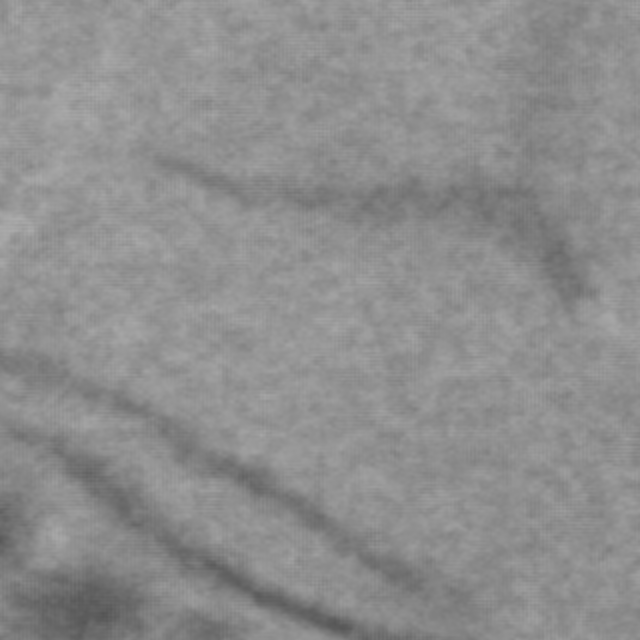
A WebGL 2 fragment shader for this texture:

```glsl
#version 300 es
precision highp float;

uniform vec2 u_resolution;
out vec4 fragColor;

const float TAU = 6.2831853;

float hash(vec2 cell) {
    vec3 q = fract(vec3(cell.xyx) * 0.1031);
    q += dot(q, q.yzx + 33.33);
    return fract((q.x + q.y) * q.z);
}

// Smooth value noise in -1..1
float noise(vec2 p) {
    vec2 i = floor(p);
    vec2 f = p - i;
    f = f * f * (3.0 - 2.0 * f);
    float low = mix(hash(i), hash(i + vec2(1.0, 0.0)), f.x);
    float high = mix(hash(i + vec2(0.0, 1.0)), hash(i + vec2(1.0, 1.0)), f.x);
    return 2.0 * mix(low, high, f.y) - 1.0;
}

float fbm(vec2 p, int octaves) {
    float sum = 0.0;
    float amplitude = 0.5;
    for (int i = 0; i < octaves; i++) {
        sum += amplitude * noise(p);
        p = mat2(0.8, 0.6, -0.6, 0.8) * p * 1.9 + 17.3;
        amplitude *= 0.6;
    }
    return sum;
}

// Soft crease from a to b; width and depth hold the values at both ends
float crease(vec2 p, vec2 a, vec2 b, vec2 width, vec2 depth) {
    vec2 ab = b - a;
    float t = clamp(dot(p - a, ab) / dot(ab, ab), 0.0, 1.0);
    float d = length(p - a - ab * t) / mix(width.x, width.y, t);
    return mix(depth.x, depth.y, t) * exp(-d * d);
}

float blob(vec2 p, vec2 center, vec2 radius) {
    vec2 q = (p - center) / radius;
    return exp(-dot(q, q));
}

float upperFold(vec2 p) {
    float s = crease(p, vec2(0.22, 0.765), vec2(0.39, 0.695), vec2(0.018, 0.02), vec2(0.05, 0.08));
    s = max(s, crease(p, vec2(0.39, 0.695), vec2(0.56, 0.685), vec2(0.02, 0.034), vec2(0.08, 0.085)));
    s = max(s, crease(p, vec2(0.56, 0.685), vec2(0.80, 0.685), vec2(0.034, 0.055), vec2(0.085, 0.09)));
    s = max(s, crease(p, vec2(0.80, 0.685), vec2(0.89, 0.555), vec2(0.055, 0.035), vec2(0.09, 0.12)));
    return max(s, crease(p, vec2(0.89, 1.0), vec2(0.82, 0.72), vec2(0.06, 0.04), vec2(0.04, 0.06)));
}

float lowerFolds(vec2 p) {
    // Long diagonal fold
    float s = crease(p, vec2(-0.02, 0.45), vec2(0.15, 0.39), vec2(0.022), vec2(0.09, 0.08));
    s = max(s, crease(p, vec2(0.15, 0.39), vec2(0.38, 0.255), vec2(0.021), vec2(0.08, 0.13)));
    s = max(s, crease(p, vec2(0.38, 0.255), vec2(0.57, 0.14), vec2(0.021), vec2(0.13, 0.11)));
    s = max(s, crease(p, vec2(0.57, 0.14), vec2(0.71, 0.055), vec2(0.022, 0.05), vec2(0.11, 0.07)));
    // Shorter fold beneath it
    s = max(s, crease(p, vec2(-0.02, 0.35), vec2(0.12, 0.275), vec2(0.025), vec2(0.05, 0.12)));
    s = max(s, crease(p, vec2(0.12, 0.275), vec2(0.24, 0.175), vec2(0.034), vec2(0.14, 0.12)));
    s = max(s, crease(p, vec2(0.24, 0.175), vec2(0.35, 0.105), vec2(0.034, 0.017), vec2(0.1, 0.17)));
    s = max(s, crease(p, vec2(0.35, 0.105), vec2(0.54, 0.015), vec2(0.018, 0.022), vec2(0.18, 0.19)));
    return max(s, crease(p, vec2(0.56, 0.0), vec2(0.74, -0.01), vec2(0.025), vec2(0.13, 0.08)));
}

float cornerShadow(vec2 p) {
    float s = 0.2 * blob(p, vec2(-0.01, 0.17), vec2(0.075, 0.08));
    s = max(s, 0.22 * blob(p, vec2(0.13, 0.045), vec2(0.13, 0.075)));
    return max(s, 0.14 * blob(p, vec2(0.31, 0.01), vec2(0.06, 0.04)));
}

float highlights(vec2 p) {
    float s = crease(p, vec2(0.10, 0.79), vec2(0.19, 0.93), vec2(0.035), vec2(0.03));
    s += crease(p, vec2(0.29, 0.90), vec2(0.33, 1.0), vec2(0.03), vec2(0.02));
    s += crease(p, vec2(0.92, 0.52), vec2(1.0, 0.47), vec2(0.018), vec2(0.045));
    s += crease(p, vec2(0.0, 0.60), vec2(0.06, 0.72), vec2(0.03), vec2(0.04));
    s += 0.05 * blob(p, vec2(0.12, 0.34), vec2(0.04, 0.014));
    s += 0.05 * blob(p, vec2(0.09, 0.18), vec2(0.03, 0.06));
    return s + 0.04 * blob(p, vec2(0.27, 0.08), vec2(0.035, 0.04));
}

// Faint patches of horizontal and vertical thread ripple
float weave(vec2 p) {
    float across = sin(p.x * TAU * 160.0) * max(noise(p * vec2(34.0, 24.0)), 0.0);
    float along = sin(p.y * TAU * 160.0) * max(noise(p * vec2(24.0, 34.0) + 51.0), 0.0);
    return across + along;
}

void main() {
    vec2 uv = gl_FragCoord.xy / u_resolution;
    vec2 warp = vec2(fbm(uv * 14.0, 3), fbm(uv * 14.0 + 40.0, 3));
    vec2 p = uv + 0.014 * warp;

    // Broad light and folds
    float tone = 0.582 - 0.018 * uv.x + 0.012 * (uv.y - 0.5);
    tone += 0.025 * fbm(uv * 6.0 + 9.0, 3);
    tone += highlights(p) - upperFold(p) - lowerFolds(p) - cornerShadow(p);

    // Fibres and fine grain
    tone += 0.065 * fbm(uv * vec2(42.0, 50.0), 3);
    tone += 0.016 * noise(uv * vec2(105.0, 150.0) + 80.0);
    tone += 0.012 * weave(uv);

    fragColor = vec4(vec3(clamp(tone, 0.0, 1.0)), 1.0);
}
```
